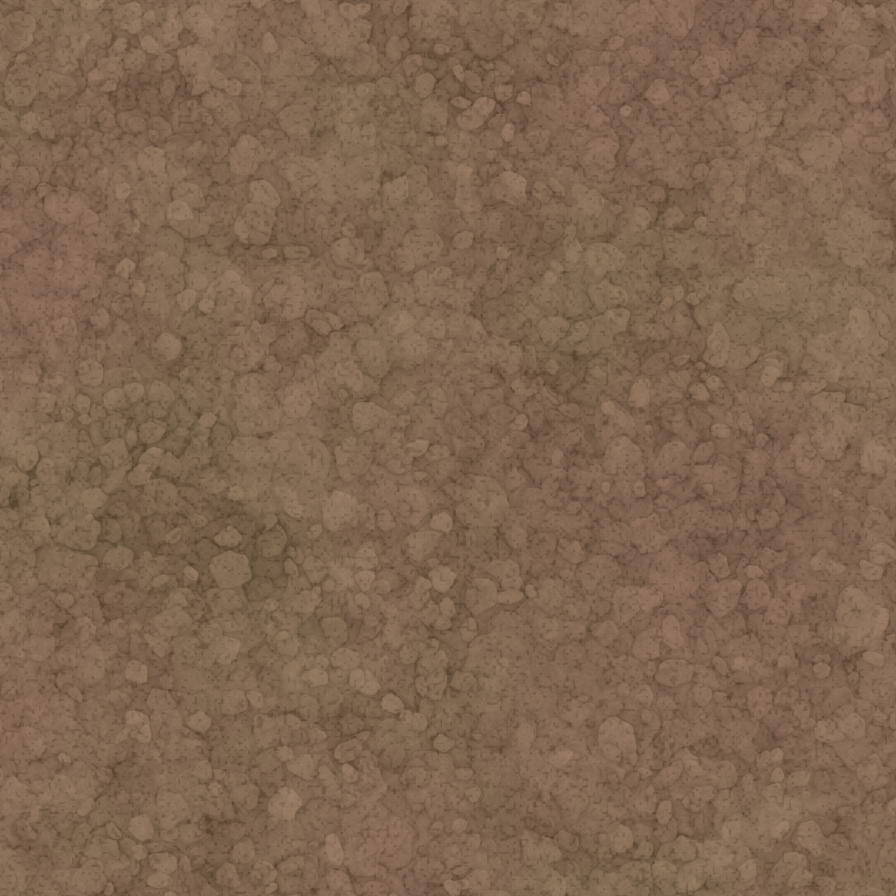
This texture is drawn by a WebGL 1 fragment shader. Its source:

```glsl
precision highp float;
// Dry brown soil: clumped, overlapping crumbs with soft dark crevices and fine pits.

uniform vec2 u_resolution;

const vec3 CREVICE_BROWN = vec3(0.415, 0.322, 0.245);
const vec3 CRUMB_TAN = vec3(0.615, 0.500, 0.410);
const vec3 RED_GREEN_SHIFT = vec3(0.016, -0.012, 0.010);
const vec2 LIGHT_DIR = vec2(0.6, 0.8);
const int CRUMB_LAYERS = 5;

float hash(vec2 p) {
  vec3 q = fract(p.xyx * 0.1031);
  q += dot(q, q.yzx + 33.33);
  return fract((q.x + q.y) * q.z);
}

vec2 hash2(vec2 p) {
  return vec2(hash(p), hash(p + 71.7));
}

float noise(vec2 p) {
  vec2 cell = floor(p);
  vec2 f = fract(p);
  f = f * f * (3.0 - 2.0 * f);
  float low = mix(hash(cell), hash(cell + vec2(1.0, 0.0)), f.x);
  float high = mix(hash(cell + vec2(0.0, 1.0)), hash(cell + 1.0), f.x);
  return mix(low, high, f.y);
}

float fbm(vec2 p) {
  float sum = 0.0;
  float weight = 0.5;
  for (int i = 0; i < 4; i++) {
    sum += weight * noise(p);
    p = p * 2.03 + 17.3;
    weight *= 0.5;
  }
  return sum / 0.9375;
}

vec2 warp(vec2 p, float scale, float amount) {
  return amount * (vec2(noise(p * scale), noise(p * scale + 43.0)) - 0.5);
}

// Rounded, irregular six-sided radius around a crumb centre.
float crumbRadius(vec2 q, float seed) {
  float facets = 0.0;
  for (int k = 0; k < 3; k++) {
    float angle = seed * 6.283 + float(k) * (0.85 + 0.4 * seed);
    facets = max(facets, abs(dot(q, vec2(cos(angle), sin(angle)))));
  }
  return mix(length(q), facets, 0.6);
}

// Returns edge distance, gap to the next crumb, crumb seed and facing to light.
vec4 crumbField(vec2 p, float density, float offset) {
  vec2 home = floor(p);
  vec4 nearest = vec4(9.0, 9.0, 0.0, 0.0);
  float second = 9.0;
  for (int y = -1; y <= 1; y++) {
    for (int x = -1; x <= 1; x++) {
      vec2 cell = home + vec2(float(x), float(y));
      vec2 key = cell + offset;
      vec2 q = p - cell - 0.15 - 0.7 * hash2(key);
      float seed = hash(key + 19.1);
      float size = mix(0.26, 0.56, hash(key + 37.9));
      float absent = step(density, hash(key + 57.3));
      float d = crumbRadius(q, seed) - size + 1.5 * absent;
      if (d < nearest.x) {
        second = nearest.x;
        nearest = vec4(d, 0.0, seed, dot(q, LIGHT_DIR) / (length(q) + 0.05));
      } else {
        second = min(second, d);
      }
    }
  }
  nearest.y = second - nearest.x;
  return nearest;
}

// Lays one layer of crumbs over the tone below, casting a soft contact shadow.
float layCrumbs(float tone, vec2 p, float scale, float density, float offset) {
  vec4 crumb = crumbField(p * scale, density, offset);
  float edge = crumb.x / scale;
  float gap = crumb.y / scale;
  float depth = smoothstep(0.25, 0.75, noise(p * 16.0 + offset));
  float shadow = exp(-max(edge, 0.0) / 0.0035) * mix(0.08, 0.34, depth);
  float cover = 1.0 - smoothstep(-0.0015, 0.0012, edge);
  float rim = smoothstep(-0.007, 0.0, edge);
  float seam = 1.0 - smoothstep(0.0, 0.005, gap);
  float face = mix(0.63, 0.87, fract(crumb.z * 7.31));
  face += rim * (0.10 * crumb.w - 0.03) - seam * 0.16 * depth;
  float opacity = mix(0.35, 0.9, fract(crumb.z * 13.7));
  return mix(tone - shadow, face, cover * opacity);
}

// Fine surface grain with scattered dark pits.
float grain(vec2 p) {
  float pits = smoothstep(0.62, 0.9, noise(p * 270.0));
  float coarse = noise(p * 120.0 + 9.0) - 0.5;
  float fine = noise(p * 400.0 + 5.0) - 0.5;
  return 0.17 * coarse + 0.18 * fine - 0.30 * pits;
}

void main() {
  vec2 uv = gl_FragCoord.xy / u_resolution.y;
  vec2 p = uv + warp(uv, 26.0, 0.014) + warp(uv, 75.0, 0.007);

  // Ground, then crumbs from large to small.
  float tone = 0.52 + 0.35 * (fbm(uv * 22.0) - 0.5);
  for (int i = 0; i < CRUMB_LAYERS; i++) {
    float level = float(i);
    float scale = 14.0 * pow(1.36, level);
    tone = layCrumbs(tone, p, scale, 0.85 - 0.13 * level, 31.0 * level);
  }
  tone += grain(uv) + 0.30 * (fbm(uv * 5.0 + 3.0) - 0.5);

  // Brown ramp with broad reddish and olive patches.
  vec3 color = mix(CREVICE_BROWN, CRUMB_TAN, clamp(tone, -0.3, 1.15));
  color += RED_GREEN_SHIFT * 2.0 * (fbm(uv * 4.5 + 61.0) - 0.5);
  gl_FragColor = vec4(color, 1.0);
}
```
